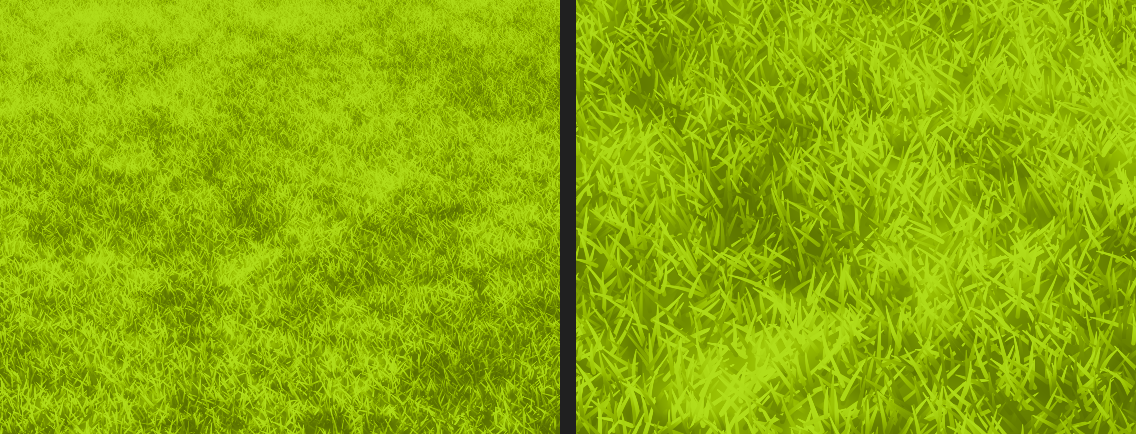
Left: the whole. Right: its middle third, enlarged.
A Shadertoy shader for this texture:

```glsl
// A sunlit lawn receding upward: rows of scattered, curved grass blades that
// shrink with distance, painted far to near. Soft noise adds shaded hollows,
// and one tone value per point is mapped onto a yellow-green ramp.

const float HORIZON = 1.15;       // height at which blades would vanish
const float ROW_STEP = 0.018;     // row spacing relative to depth
const int BLADES = 7;             // blades per cell
const float HALF_WIDTH = 0.085;   // blade half width, in cells
const vec2 BLADE_LENGTH = vec2(0.9, 1.7);
const float LEAN = 1.2;           // largest tilt from vertical, radians
const float BEND = 0.28;          // sideways curl of the tip
const float BLADE_VARIETY = 3.1;  // tone range between blades
const float TIP_LIGHT = 1.6;      // tone gain from root to tip
const float GAP_TONE = -1.5;      // tone of the ground between blades
const float PATCH_DEPTH = 4.0;    // strength of the shaded hollows
const float EXPOSURE = 0.22;
const float DARK_GREEN = 0.39;
const float GREEN_RANGE = 0.48;
const float RAMP_POWER = 0.45;
const float RED_SHARE = 0.797;

float hash(vec2 p) {
    return fract(sin(dot(p, vec2(127.1, 311.7))) * 43758.5);
}

vec4 hash4(vec2 p) {
    float s = sin(dot(p, vec2(127.1, 311.7)));
    return fract(s * vec4(43758.5, 22578.1, 19642.3, 31415.9));
}

float noise(vec2 p) {
    vec2 i = floor(p), f = fract(p);
    f = f * f * (3.0 - 2.0 * f);
    return mix(mix(hash(i), hash(i + vec2(1, 0)), f.x),
               mix(hash(i + vec2(0, 1)), hash(i + vec2(1, 1)), f.x), f.y);
}

// Large, medium and tuft-sized shading, centred on zero
float patches(vec2 p) {
    vec2 q = p * vec2(1.0, 1.5);
    return 0.40 * noise(q * 9.0) + 0.35 * noise(q * 23.0 + 5.3)
         + 0.35 * noise(q * 52.0 + 11.7) - 0.55;
}

// Coverage (x) and position along the blade (y) for a blade rooted at zero
vec2 blade(vec2 p, float angle, float len, float bend, float blur) {
    vec2 axis = vec2(sin(angle), cos(angle));
    float along = dot(p, axis) / len;
    float t = clamp(along, 0.0, 1.0);
    float side = dot(p, vec2(axis.y, -axis.x)) - bend * t * t;
    float halfWidth = HALF_WIDTH * (1.0 - 0.75 * t * t);
    float d = length(vec2(side, (along - t) * len)) - halfWidth;
    return vec2(1.0 - smoothstep(-blur, blur, d), t);
}

// Blades of the rows that can reach this point, far rows first
float grass(vec2 p) {
    float tone = GAP_TONE;
    float nearest = floor(-log(HORIZON - p.y) / ROW_STEP);
    for (int r = 0; r < 3; r++) {
        float row = nearest - float(r);
        float depth = exp(-row * ROW_STEP);
        float size = depth * ROW_STEP;
        float blur = 0.6 / (iResolution.x * size);
        vec2 local = vec2(p.x / size + row * 0.37,
                          (p.y - HORIZON + depth) / size);
        float column = floor(local.x);
        for (int c = -2; c <= 2; c++) {
            vec2 cell = vec2(column + float(c), row);
            for (int b = 0; b < BLADES; b++) {
                vec2 id = cell + float(b) * vec2(17.3, 41.7);
                vec4 place = hash4(id);
                vec4 look = hash4(id + vec2(3.7, 9.1));
                vec2 root = vec2(cell.x + place.x, place.y);
                float angle = LEAN * (2.0 * place.z - 1.0);
                float len = mix(BLADE_LENGTH.x, BLADE_LENGTH.y, place.w);
                float bend = BEND * (2.0 * look.x - 1.0);
                vec2 hit = blade(local - root, angle, len, bend, blur);
                float shade = BLADE_VARIETY * (look.y - 0.5)
                            + TIP_LIGHT * (hit.y - 0.5);
                tone = mix(tone, shade, hit.x);
            }
        }
    }
    return tone;
}

// Tone, roughly -2 to 2, to the yellow-green ramp
vec3 lawnColor(float tone) {
    float level = 1.0 / (1.0 + exp(-1.7 * tone));
    float green = DARK_GREEN + GREEN_RANGE * pow(level, RAMP_POWER);
    return vec3(RED_SHARE * green, green, 0.8 * max(green - 0.74, 0.0));
}

void mainImage(out vec4 fragColor, in vec2 fragCoord) {
    vec2 p = fragCoord / iResolution.x;
    float far = fragCoord.y / iResolution.y;

    // Contrast fades with distance; light falls from the far left
    float contrast = mix(1.12, 0.72, far);
    float light = 0.75 * (far - 0.5) - 0.45 * (p.x - 0.5);
    float tone = contrast * (grass(p) + PATCH_DEPTH * patches(p));

    fragColor = vec4(lawnColor(tone + light + EXPOSURE), 1.0);
}
```
